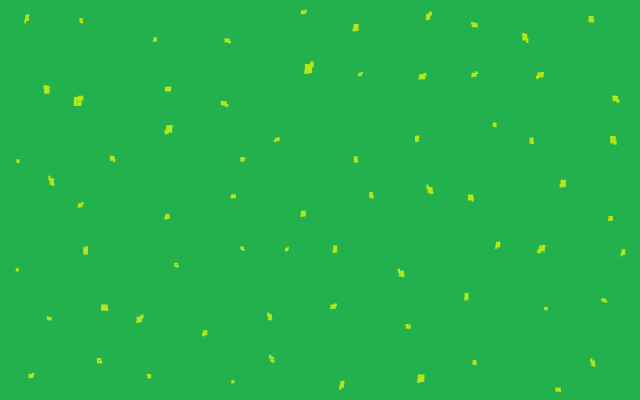
A Shadertoy shader for this pattern:

```glsl
// Integer hash: four random values in 0..1 per cell and seed
vec4 hash4(vec2 cell, float seed) {
    uvec4 v = uvec4(uint(cell.x), uint(cell.y), uint(seed), 7u);
    v = v * 1664525u + 1013904223u;
    v += v.yzxy * v.wxyz;
    v ^= v >> 16u;
    v += v.yzxy * v.wxyz;
    v ^= v >> 15u;
    return vec4(v & 0xffffu) / 65535.0;
}

float boxDistance(vec2 p, vec2 halfSize) {
    vec2 d = abs(p) - halfSize;
    return length(max(d, 0.0)) + min(max(d.x, d.y), 0.0);
}

// Ragged fleck: a core with two blocky lobes on opposite sides
float fleckDistance(vec2 p, vec2 cell) {
    vec4 shape = hash4(cell, 2.0);
    vec4 lobe = hash4(cell, 3.0);
    float scale = mix(0.78, 1.12, shape.z) + 0.35 * step(0.94, shape.w);
    p /= scale;

    vec2 core = mix(vec2(0.0042, 0.0048), vec2(0.0078, 0.0086), shape.xy);
    float d = boxDistance(p, core - 0.0015) - 0.0015;

    vec2 side = sign(lobe.xy - 0.5);
    vec2 offset = side * core * mix(0.55, 1.05, lobe.z);
    d = min(d, boxDistance(p - offset, core * mix(vec2(0.45), vec2(0.7), lobe.wz)));
    d = min(d, boxDistance(p + offset * vec2(0.6, 0.8), core * vec2(0.6, 0.4)));

    // A few flecks have a pinhole
    if (lobe.w > 0.88) d = max(d, -boxDistance(p, vec2(0.0011)));
    return d * scale;
}

void mainImage(out vec4 fragColor, in vec2 fragCoord) {
    vec2 p = fragCoord / iResolution.y;
    vec2 cellSize = vec2(iResolution.x / iResolution.y / 10.0, 1.0 / 7.0);

    // One jittered fleck in each cell
    vec2 cell = floor(p / cellSize);
    vec2 center = (cell + mix(vec2(0.17), vec2(0.83), hash4(cell, 1.0).xy)) * cellSize;
    float d = fleckDistance(p - center, cell);

    // Crisp edge, one pixel wide
    float coverage = clamp(0.5 - d * iResolution.y, 0.0, 1.0);
    vec3 grassGreen = vec3(0.133, 0.694, 0.298);
    vec3 limeYellow = vec3(0.71, 0.90, 0.11);
    fragColor = vec4(mix(grassGreen, limeYellow, coverage), 1.0);
}
```
